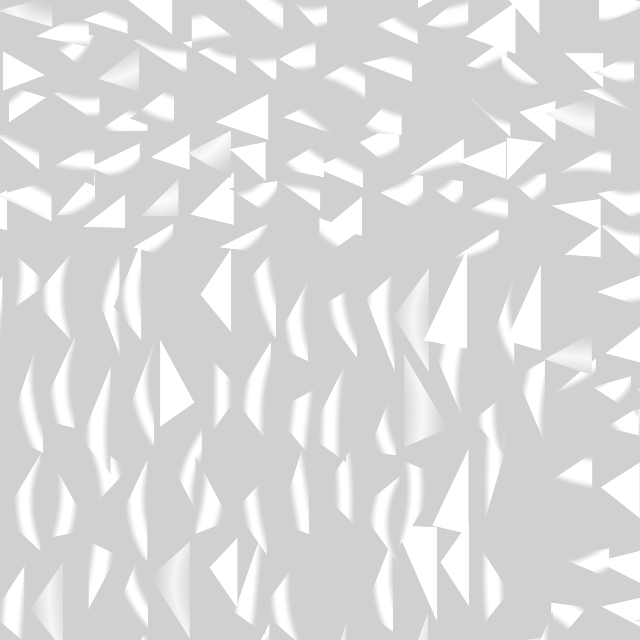
Write a WebGL 1 fragment shader that draws this pattern.

```glsl
precision highp float;
// White shards on flat grey: every jittered cell holds a sharp triangle with an
// upright side, and a soft curved band shows only inside that triangle.
// Squat shards fill the top and right, tall ones the rest; later shards cover earlier.

uniform vec2 u_resolution;

#define GREY 0.816
#define WHITE 1.0
#define PRESENCE 0.9
#define SQUAT_CELL vec2(0.072, 0.072)
#define TALL_CELL vec2(0.062, 0.150)
#define SQUAT_HALF vec2(0.034, 0.041)
#define TALL_HALF vec2(0.022, 0.090)
#define TALL_LIMIT vec2(0.87, 0.61)
#define SOFT_EDGE 0.007
#define FAINT_EDGE 0.030

float hash(vec2 cell, float seed) {
  vec3 p = fract(vec3(cell.xyx + seed * 7.31) * vec3(0.1031, 0.1030, 0.0973));
  p += dot(p, p.yzx + 33.33);
  return fract((p.x + p.y) * p.z);
}

float hashRange(vec2 cell, float seed, float low, float high) {
  return mix(low, high, hash(cell, seed));
}

// Signed distance to the line a-b, positive on its left
float leftOf(vec2 p, vec2 a, vec2 b) {
  vec2 d = b - a;
  vec2 q = p - a;
  return (d.x * q.y - d.y * q.x) / length(d);
}

float triangle(vec2 p, vec2 apex, vec2 foot, vec2 top) {
  return min(leftOf(p, apex, foot), min(leftOf(p, foot, top), leftOf(p, top, apex)));
}

// Soft parabolic band, upright when angle is zero
float band(vec2 p, float angle, float bend, float thickness, float soft) {
  float c = cos(angle);
  float s = sin(angle);
  vec2 r = vec2(c * p.x + s * p.y, c * p.y - s * p.x);
  return smoothstep(-soft, soft, thickness - abs(r.x - bend * r.y * r.y));
}

// Returns the brightness of a shard in x and its sharp coverage in y
vec2 shard(vec2 p, vec2 id, float tall) {
  vec2 size = mix(SQUAT_HALF, TALL_HALF, tall);
  size *= vec2(hashRange(id, 1.0, 0.75, 1.2), hashRange(id, 2.0, 0.75, 1.2));
  if (hash(id, 3.0) < 0.12) p.x = -p.x;

  // Sharp outline: apex on one side, upright edge on the other
  vec2 apex = size * vec2(mix(-1.1, -1.6, tall), hashRange(id, 4.0, -0.75, 0.75));
  vec2 foot = size * vec2(1.0, hashRange(id, 5.0, -1.0, -0.6));
  vec2 top = size * vec2(1.0, hashRange(id, 6.0, 0.6, 1.0));
  float pixel = 0.5 / u_resolution.y;
  float cover = smoothstep(-pixel, pixel, triangle(p, apex, foot, top));

  // Soft filling, some of it solid and some of it faint
  float angle = mix(1.57 + hashRange(id, 7.0, -0.7, 0.7),
                    hashRange(id, 7.0, -0.18, 0.18), tall);
  float bend = hashRange(id, 8.0, -1.0, 4.0) * mix(2.5, 1.0, tall);
  float thickness = mix(0.016, 0.012, tall) * hashRange(id, 9.0, 0.75, 1.25);
  thickness += step(hash(id, 10.0), mix(0.35, 0.12, tall));
  float soft = hash(id, 11.0) < 0.12 ? FAINT_EDGE : SOFT_EDGE;
  vec2 shift = vec2(hashRange(id, 12.0, -0.5, 0.2), hashRange(id, 13.0, -0.3, 0.3));
  return vec2(band(p - size * shift, angle, bend, thickness, soft), cover);
}

// Decides with a ragged border whether a place belongs to the tall shards
float tallRegion(vec2 center, vec2 id) {
  vec2 ragged = vec2(hash(id, 14.0), hash(id, 15.0)) - 0.5;
  vec2 inside = step(center + 0.08 * ragged, TALL_LIMIT);
  return inside.x * inside.y;
}

float paintLayer(float tone, vec2 uv, vec2 cellSize, float tall) {
  vec2 base = floor(uv / cellSize);
  for (int j = -1; j <= 1; j++) {
    for (int i = -1; i <= 1; i++) {
      vec2 cell = base + vec2(float(i), float(j));
      vec2 id = cell + 57.0 + 100.0 * tall;
      vec2 jitter = vec2(hash(id, 16.0), hash(id, 17.0)) - 0.5;
      vec2 center = (cell + 0.5 + 0.5 * jitter) * cellSize;
      bool shown = hash(id, 18.0) < PRESENCE;
      if (shown && abs(tallRegion(center, id) - tall) < 0.5) {
        vec2 s = shard(uv - center, id, tall);
        tone = mix(tone, s.x, s.y);
      }
    }
  }
  return tone;
}

void main() {
  vec2 uv = gl_FragCoord.xy / u_resolution.y;
  float tone = paintLayer(0.0, uv, SQUAT_CELL, 0.0);
  tone = paintLayer(tone, uv, TALL_CELL, 1.0);
  gl_FragColor = vec4(vec3(mix(GREY, WHITE, tone)), 1.0);
}
```
